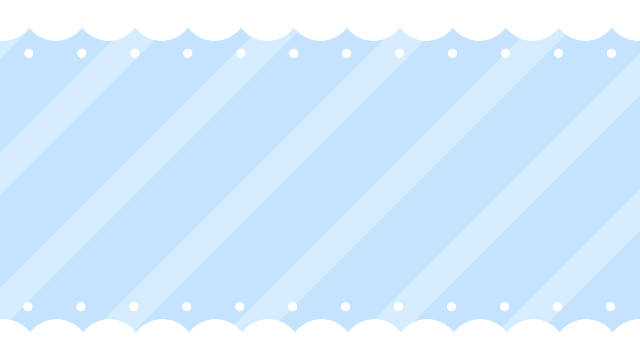
Write a WebGL 1 fragment shader that draws this background.

```glsl
precision highp float;
// Pale blue diagonal stripes between white scalloped borders with dotted trim.

uniform vec2 u_resolution;

const vec3 BLUE = vec3(0.77, 0.89, 1.0);
const vec3 PALE_BLUE = vec3(0.84, 0.93, 1.0);
const vec3 WHITE = vec3(1.0);

// Lengths are fractions of the canvas height.
const float TRIM_PERIOD = 0.1471;
const float STRIPE_PERIOD = 0.3759;

// Signed offset from the nearest point of a regular row.
float repeatCentered(float x, float origin, float period) {
  return mod(x - origin + 0.5 * period, period) - 0.5 * period;
}

// Coverage of a signed distance, softened over one pixel.
float fill(float dist, float pixel) {
  return 1.0 - smoothstep(-0.5 * pixel, 0.5 * pixel, dist);
}

// Distance to a horizontal row of equal discs.
float discRow(vec2 p, vec2 center, float radius) {
  float x = repeatCentered(p.x, center.x, TRIM_PERIOD);
  return length(vec2(x, p.y - center.y)) - radius;
}

// Distance to 45 degree bands.
float diagonalBands(vec2 p, float origin, float halfWidth) {
  float across = repeatCentered(p.x - p.y, origin, STRIPE_PERIOD);
  return (abs(across) - halfWidth) * 0.70711;
}

// Scallops and dots along one edge; p.y is measured inward from it.
float borderTrim(vec2 p, float cuspX, float dotX) {
  vec2 scallopCenter = vec2(cuspX + 0.5 * TRIM_PERIOD, 0.022);
  float scallops = discRow(p, scallopCenter, 0.0914);
  float dots = discRow(p, vec2(dotX, 0.148), 0.0127);
  return min(min(scallops, dots), p.y - 0.022);
}

void main() {
  float pixel = 1.0 / u_resolution.y;
  vec2 p = gl_FragCoord.xy * pixel;

  // Striped field
  float stripes = diagonalBands(p, 0.2338, 0.0578);
  vec3 color = mix(BLUE, PALE_BLUE, fill(stripes, pixel));

  // Upper and lower borders
  float upper = borderTrim(vec2(p.x, 1.0 - p.y), 0.0812, 0.0803);
  float lower = borderTrim(p, 0.0838, 0.0775);
  color = mix(color, WHITE, fill(min(upper, lower), pixel));

  gl_FragColor = vec4(color, 1.0);
}
```
